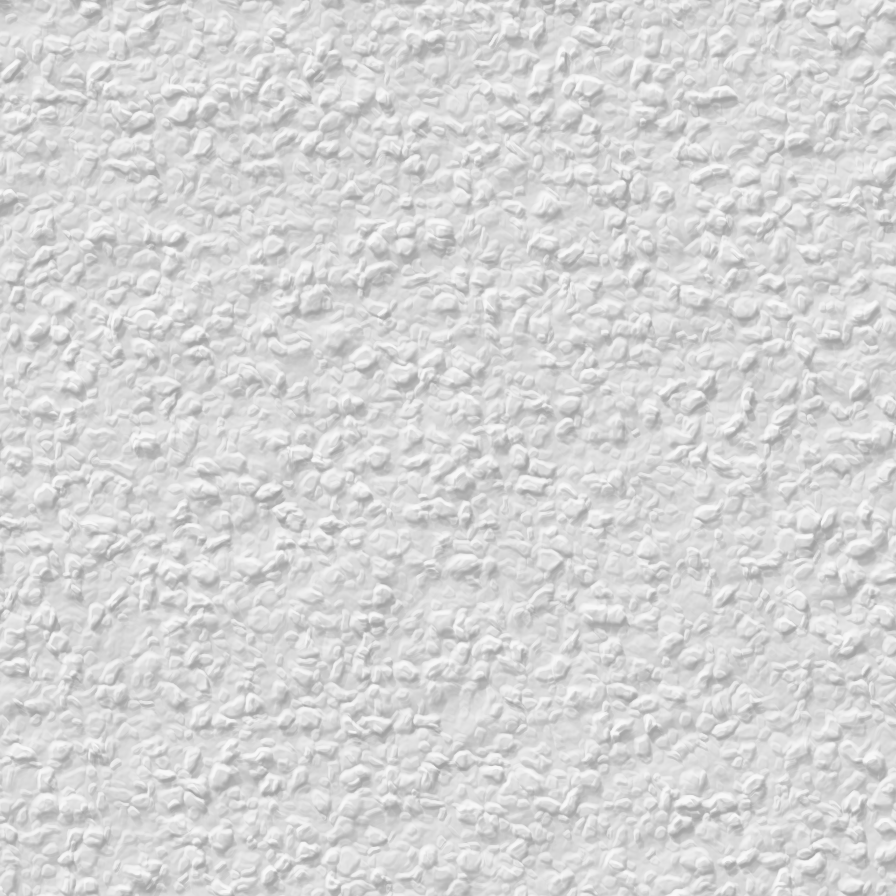
Give the GLSL for this texture, as a three.js fragment shader.

```glsl
// Rough white plaster: ragged chips and crumbs lit from the upper left.
varying vec2 vUv;

const vec3 PLASTER = vec3(0.868);
const vec2 LIGHT = vec2(-0.42, 0.91);
const float CHIP_SCALE = 34.0;     // large chips across the canvas
const float CRUMB_SCALE = 63.0;    // small chips across the canvas
const float CHIP_ANGLE = 0.4;      // mean lean of the chips
const float ANGLE_SPREAD = 2.2;
const float SLOPE_STEP = 0.0035;
const float SLOPE_GAIN = 6.0;
const float RELIEF = 0.105;
const float HEIGHT_TONE = 0.06;
const float SHADOW_TONE = 0.24;
const float SHADOW_STEP = 0.0045;
const float SHADOW_FALL = 11.0;

float hash(vec2 p) {
  return fract(sin(dot(p, vec2(127.1, 311.7))) * 43758.545);
}

vec2 hash2(vec2 p) {
  return vec2(hash(p), hash(p + 37.3));
}

float noise(vec2 p) {
  vec2 i = floor(p);
  vec2 f = fract(p);
  f = f * f * f * (f * (f * 6.0 - 15.0) + 10.0);
  float low = mix(hash(i), hash(i + vec2(1.0, 0.0)), f.x);
  float high = mix(hash(i + vec2(0.0, 1.0)), hash(i + vec2(1.0, 1.0)), f.x);
  return mix(low, high, f.y);
}

vec2 noise2(vec2 p) {
  return vec2(noise(p), noise(p + 71.7)) - 0.5;
}

vec2 rotate(vec2 p, float angle) {
  float c = cos(angle);
  float s = sin(angle);
  return vec2(c * p.x + s * p.y, c * p.y - s * p.x);
}

// Highest of the tilted, blunt-edged chips scattered around p.
float chips(vec2 p) {
  vec2 cell = floor(p);
  float top = 0.0;
  for (int y = -1; y <= 1; y++) {
    for (int x = -1; x <= 1; x++) {
      vec2 id = cell + vec2(float(x), float(y));
      vec2 center = id + 0.5 + 0.7 * (hash2(id) - 0.5);
      vec2 shape = hash2(id + 11.9);
      float angle = CHIP_ANGLE + ANGLE_SPREAD * (hash(id + 5.3) - 0.5);
      vec2 radius = vec2(mix(0.42, 0.68, shape.x), mix(0.26, 0.46, shape.y));
      vec2 d = rotate(p - center, angle) / radius;
      vec2 a = abs(d);
      float r = mix(length(d), max(a.x + 0.3 * a.y, a.y), 0.5);
      float tilt = 0.8 + 0.2 * d.y + 0.12 * d.x;
      float lift = mix(0.08, 0.8, hash(id + 23.1));
      top = max(top, lift * tilt * (1.0 - smoothstep(0.5, 1.0, r)));
    }
  }
  return top;
}

// Plaster relief: soft swells, chips, crumbs and fine grit.
float height(vec2 p) {
  vec2 ragged = p + 0.009 * noise2(p * 45.0) + 0.004 * noise2(p * 125.0);
  vec2 leaning = rotate(ragged, CHIP_ANGLE);
  float h = 0.5 * noise(leaning * vec2(19.0, 30.0));
  h += chips(ragged * CHIP_SCALE);
  h += 0.45 * chips(ragged * CRUMB_SCALE + 17.0);
  h += 0.09 * noise(leaning * vec2(100.0, 145.0));
  h += 0.04 * noise(p * 240.0);
  return h;
}

void main() {
  float h = height(vUv);

  // Faces turned to the light brighten, the others darken.
  float slope = SLOPE_GAIN * (h - height(vUv + LIGHT * SLOPE_STEP));
  float relief = slope / (1.0 + abs(slope));

  // Short soft shadows below the raised chips.
  float shadow = 0.0;
  for (int i = 1; i <= 3; i++) {
    float reach = SHADOW_STEP * float(i);
    float blocker = height(vUv + LIGHT * reach) - h - SHADOW_FALL * reach;
    shadow = max(shadow, blocker);
  }

  float tone = RELIEF * relief + HEIGHT_TONE * (h - 0.65);
  tone -= SHADOW_TONE * min(shadow, 0.5);
  gl_FragColor = vec4(clamp(PLASTER + tone, 0.0, 0.97), 1.0);
}
```
